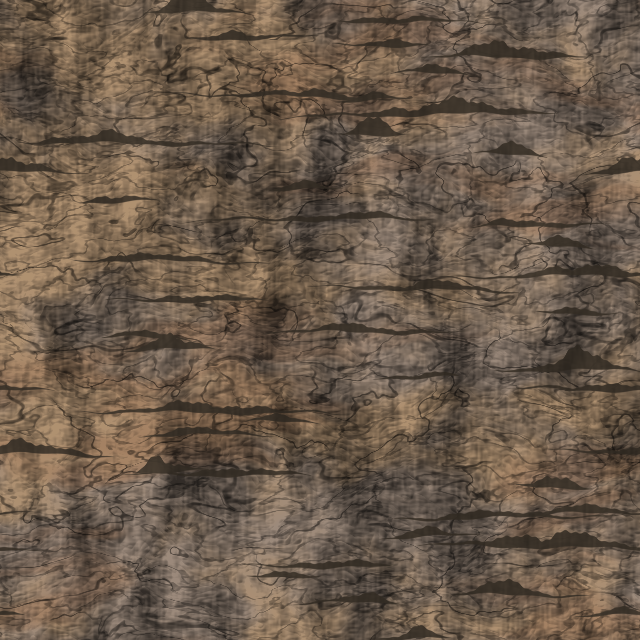
This texture is drawn by a Shadertoy shader. Its source:

```glsl
vec3 hash3(vec2 p) {
    vec3 q = vec3(dot(p, vec2(127.1, 311.7)),
                  dot(p, vec2(269.5, 183.3)),
                  dot(p, vec2(419.2, 371.9)));
    return fract(sin(q) * 43758.5);
}

// Smooth cellular noise: blends the values of nearby jittered cells
float cellNoise(vec2 p) {
    vec2 cell = floor(p), f = p - cell;
    float sum = 0.0, total = 0.0;
    for (int y = -1; y <= 1; y++)
    for (int x = -1; x <= 1; x++) {
        vec2 o = vec2(x, y);
        vec3 h = hash3(cell + o);
        vec2 d = o + 0.25 + 0.5 * h.xy - f;
        float w = max(0.0, 1.0 - dot(d, d) / 1.56);
        w *= w * w;
        sum += w * h.z;
        total += w;
    }
    return sum / total;
}

float layers(vec2 p) {
    float sum = 0.0, amp = 0.533;
    for (int i = 0; i < 4; i++) {
        sum += amp * cellNoise(p);
        p = mat2(0.995, 0.1, -0.1, 0.995) * p * 2.03 + 17.3;
        amp *= 0.5;
    }
    return sum;
}

// Folded height of the crumpled surface
float folds(vec2 p) {
    float sum = 0.0, amp = 0.45;
    p *= vec2(13.0, 22.0);
    for (int i = 0; i < 4; i++) {
        sum += amp * abs(cellNoise(p) - 0.5);
        p = mat2(0.96, 0.28, -0.28, 0.96) * p * 2.05 + 9.7;
        amp *= 0.6;
    }
    return sum;
}

float crease(vec2 p, float width) {
    return 1.0 - smoothstep(0.2 * width, width, abs(layers(p) - 0.5));
}

// Dark slivers with flat undersides and ragged, humped tops
float ledges(vec2 uv, float blur) {
    float cover = 0.0;
    for (int i = 0; i < 46; i++) {
        float id = float(i);
        vec3 place = hash3(vec2(id, 3.0)), shape = hash3(vec2(id, 8.0));
        float y = uv.y - (id + place.x) / 46.0;
        if (abs(y) > 0.07) continue;
        float x = fract(uv.x - place.y + 0.5) - 0.5;
        float u = x / mix(0.06, 0.24, place.z * place.z);
        float taper = max(0.0, 1.0 - u * u);
        float hump = exp(-pow(1.9 * (u - shape.y + 0.5), 2.0));
        float ragged = 0.8 + 0.2 * sin(x * 58.0 + id * 3.0)
                     + 0.12 * sin(x * 137.0 + id) + 0.06 * sin(x * 410.0 + id * 5.0);
        float thick = taper * ragged * (0.005 + (0.009 + 0.024 * pow(shape.x, 4.0)) * hump);
        float base = x * (shape.z - 0.5) * 0.06
                   + 0.0025 * sin(x * 31.0 + id) + 0.0012 * sin(x * 87.0 + id * 2.0);
        float inside = min(y - base, base + thick - y);
        cover = max(cover, smoothstep(-blur, blur, inside) * smoothstep(0.0, 0.12, taper));
    }
    return cover;
}

void mainImage(out vec4 fragColor, in vec2 fragCoord) {
    vec2 uv = fragCoord / iResolution.y;
    vec2 warped = uv + 0.009 * sin(uv.yx * vec2(23.0, 17.0) + 2.0 * sin(uv * 13.0))
                     + 0.004 * sin(uv.yx * vec2(61.0, 49.0) + 2.0 * sin(uv * 37.0));

    // Horizontal strata of grey, tan and rust
    float strata = layers(warped * vec2(2.0, 8.0) + 4.0);
    float blotch = layers(warped * vec2(13.0, 15.0) + 31.0);
    vec3 grey = vec3(0.435, 0.385, 0.345), tan_ = vec3(0.49, 0.405, 0.315);
    vec3 color = mix(grey, tan_, smoothstep(0.36, 0.62, 0.55 * strata + 0.45 * blotch));
    float rust = smoothstep(0.54, 0.72, layers(warped * vec2(4.0, 16.0) + 57.0));
    color = mix(color, vec3(0.43, 0.32, 0.24), 0.5 * rust);

    // Vertical stains, fibres and crumpled relief
    float stain = layers(vec2(warped.x * 27.0, uv.y * 5.5) + 12.0);
    float fibre = cellNoise(uv * vec2(260.0, 60.0)) - 0.5;
    float weave = cellNoise(uv * vec2(110.0, 290.0) + 7.0) - 0.5;
    float height = folds(warped);
    float relief = height - folds(warped + vec2(-0.001, 0.002));
    float light = 1.01 + 1.25 * (stain - 0.5) + 0.6 * (blotch - 0.5)
                + 0.3 * fibre + 0.34 * weave + clamp(5.0 * relief, -0.2, 0.2);
    color *= clamp(light, 0.45, 1.4);

    // Thin broken wrinkles, mostly running sideways
    float broken = smoothstep(0.42, 0.6, layers(uv * vec2(9.0, 14.0) + 73.0));
    float wide = max(crease(warped * vec2(6.0, 17.0) + 5.0, 0.02) * broken,
                     crease(warped * vec2(13.0, 19.0) + 41.0, 0.02) * (1.0 - broken));
    float fine = crease(warped * vec2(15.0, 34.0) + 91.0, 0.03);
    color *= (1.0 - 0.42 * wide) * (1.0 - 0.28 * fine);

    vec3 shadow = vec3(0.215, 0.185, 0.15) * (1.0 + 0.5 * (stain - 0.5) + 0.15 * fibre);
    color = mix(color, shadow, 0.93 * ledges(uv, 0.0012));
    fragColor = vec4(color, 1.0);
}
```
